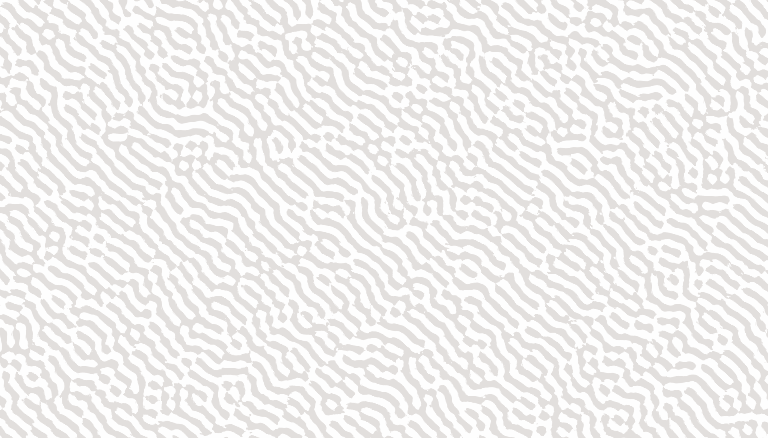
A Shadertoy shader for this pattern:

```glsl
// Labyrinth of rounded grey stripes on white, leaning down to the right.
// Layered sines of nearly one wavelength are squashed to even strength and
// filtered by a centre-surround disc; weak necks are then opened or bridged.

const float STRIPES = 34.0;   // stripe periods per canvas height
const int WAVES = 30;
const int TAPS = 32;

vec3 waves[WAVES];            // xy: wave vector, z: phase

// Spread wave directions around the diagonal, densest near its normal.
void buildWaves() {
    for (int i = 0; i < WAVES; i++) {
        float n = float(i) + 1.0;
        float side = 2.0 * fract(n * 0.618034) - 1.0;
        float angle = 0.82 + side * (0.45 + 0.75 * side * side);
        float stretch = 0.9 + 0.2 * fract(n * 0.75488);
        waves[i] = vec3(6.28318 * stretch * vec2(cos(angle), sin(angle)), n * n * 2.4);
    }
}

// Sum of sines, squashed so that weak and strong areas look alike.
float stripeField(vec2 p) {
    float sum = 0.0;
    for (int i = 0; i < WAVES; i++) {
        sum += sin(dot(waves[i].xy, p) + waves[i].z);
    }
    sum *= inversesqrt(0.5 * float(WAVES));
    return sum * inversesqrt(sum * sum + 0.15);
}

// Filter over a disc one wavelength in radius.
// x: near excites and far inhibits, yz: matching slope of the stripes.
vec3 labyrinth(vec2 p) {
    vec3 sum = vec3(0.0);
    for (int i = 0; i < TAPS; i++) {
        float radius = sqrt((float(i) + 0.5) / float(TAPS));
        float turn = float(i) * 2.399963;
        vec2 direction = vec2(cos(turn), sin(turn));
        float even = cos(3.4 * radius);
        float odd = 0.76 * sin(5.1 * radius);
        sum += (1.0 - radius) * stripeField(p + radius * direction)
             * vec3(even, odd * direction);
    }
    return sum * 18.0 / float(TAPS);
}

void mainImage(out vec4 fragColor, in vec2 fragCoord) {
    buildWaves();
    vec2 p = fragCoord / iResolution.y * STRIPES;
    vec3 ridge = labyrinth(p);

    // Where value and slope both fade, patches decide which colour wins.
    float patches = sin(1.3 * p.x + 2.0 * sin(0.9 * p.y)) + sin(1.1 * p.y - 0.6 * p.x);
    float winner = clamp(3.0 * patches, -1.0, 1.0);
    float height = ridge.x - 0.05 + 0.6 * winner * exp(-3.0 * dot(ridge, ridge));

    // Edge about one pixel wide, with a floor where the slope vanishes.
    float slope = length(vec2(dFdx(height), dFdy(height)));
    float edge = max(slope, 1.5 * STRIPES / iResolution.y);
    float stripe = smoothstep(-0.6, 0.6, height / edge);

    vec3 white = vec3(0.996);
    vec3 warmGrey = vec3(0.888, 0.875, 0.867);
    fragColor = vec4(mix(white, warmGrey, stripe), 1.0);
}
```
